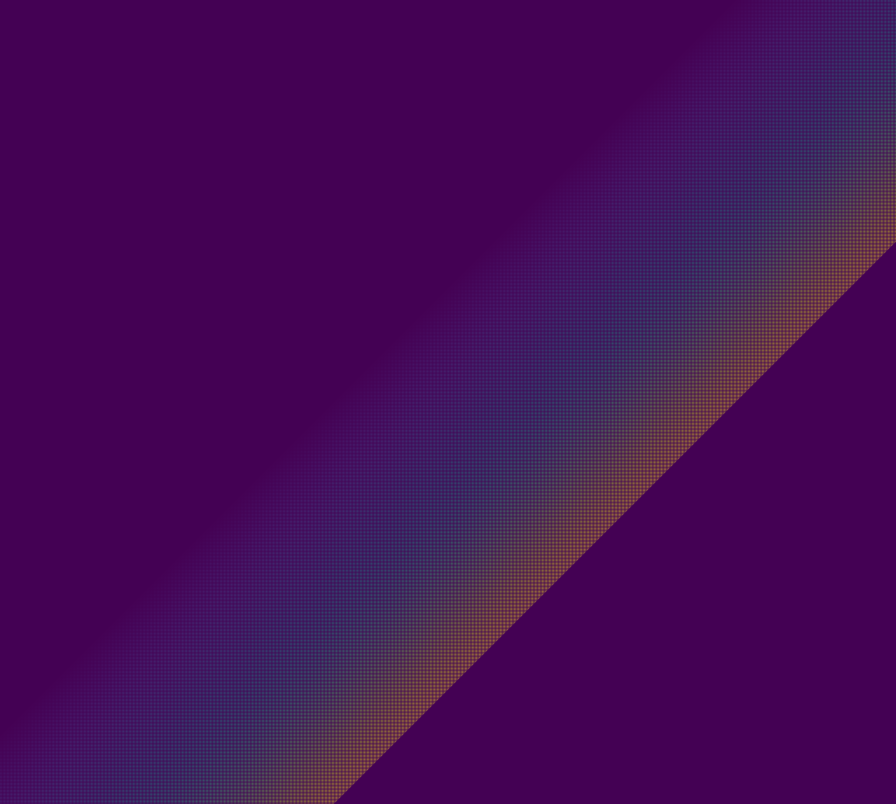
Reproduce this background procedurally as a Shadertoy shader.

```glsl
// Diagonal band of fine dots running from violet through teal to yellow on deep purple.

const vec3 BACKGROUND = vec3(0.267, 0.005, 0.329);
const float BAND_START = 0.915;   // diagonal distance from the top left, in canvas heights
const float BAND_END = 1.415;
const float DOT_ROWS = 230.0;     // dot cells per canvas height
const float DOT_CONTRAST = 0.167;
const float TAU = 6.2831853;

// Polynomial colour ramp: violet, blue, teal, green, yellow.
vec3 spectralRamp(float t) {
    const vec3 c0 = vec3(0.2777, 0.0054, 0.3341);
    const vec3 c1 = vec3(0.1051, 1.4046, 1.3846);
    const vec3 c2 = vec3(-0.3309, 0.2148, 0.0951);
    const vec3 c3 = vec3(-4.6342, -5.7991, -19.3324);
    const vec3 c4 = vec3(6.2283, 14.1799, 56.6906);
    const vec3 c5 = vec3(4.7764, -13.7451, -65.3530);
    const vec3 c6 = vec3(-5.4355, 4.6459, 26.3124);
    vec3 ramp = c0 + t * (c1 + t * (c2 + t * (c3 + t * (c4 + t * (c5 + t * c6)))));
    return clamp(ramp, 0.0, 1.0);
}

// Soft dot coverage, the product of one wave per axis.
float dotGrid(vec2 cell, float contrast) {
    vec2 wave = 0.5 + contrast * sin(TAU * cell);
    return wave.x * wave.y;
}

// One between the two limits, with smooth edges.
float bandMask(float d, float start, float end, float blur) {
    return smoothstep(start - blur, start + blur, d)
         * (1.0 - smoothstep(end - blur, end + blur, d));
}

void mainImage(out vec4 fragColor, in vec2 fragCoord) {
    vec2 p = fragCoord / iResolution.y;
    p.y = 1.0 - p.y;   // measure from the top left corner

    // Position across the band
    float diagonal = p.x + p.y;
    float t = clamp((diagonal - BAND_START) / (BAND_END - BAND_START), 0.0, 1.0);

    // Dots over the plain ground
    float blur = 1.0 / iResolution.y;
    float coverage = dotGrid(p * DOT_ROWS, DOT_CONTRAST)
                   * bandMask(diagonal, BAND_START, BAND_END, blur);
    fragColor = vec4(mix(BACKGROUND, spectralRamp(t), coverage), 1.0);
}
```
